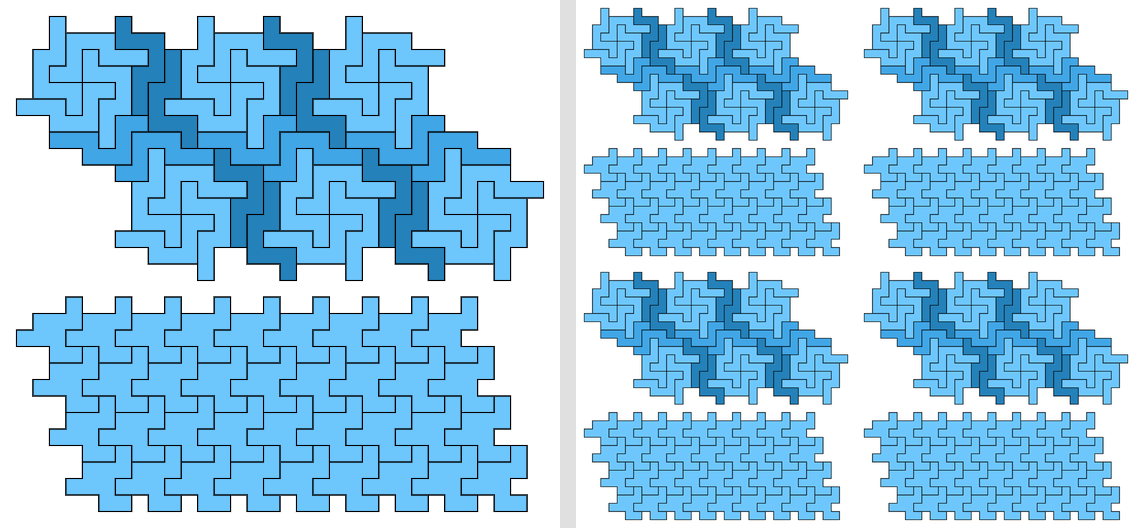
Left, the tile; right, the same tile 2 across and 2 down.
A Shadertoy shader for this pattern:

```glsl
// Two patches of outlined blue polyomino tilings on white: pinwheels with bands above, a sheared block below.

const vec2  GRID       = vec2(34.0, 32.0);        // unit cells across and down the canvas
const float LINE_WIDTH = 0.078;                   // in cells
const vec3  PAPER      = vec3(1.0);
const vec3  INK        = vec3(0.0);
const vec3  LIGHT      = vec3(0.43, 0.78, 0.99);
const vec3  DEEP       = vec3(0.14, 0.505, 0.725);
const vec3  MEDIUM     = vec3(0.255, 0.65, 0.90);

// Upper patch, measured in cells from the top left
const int   CLUSTER_ROWS = 2;
const int   CLUSTERS     = 3;
const vec2  CLUSTER_STEP = vec2(9.0, 0.0);
const vec2  ROW_STEP     = vec2(6.0, 8.0);
const vec2  WHEEL_PIVOT  = vec2(5.0, 5.0);
const vec2  DEEP_PIVOT   = vec2(9.5, 5.0);
const vec2  BAND_PIVOT   = vec2(8.0, 9.0);

// Lower patch
const int   BLOCK_LAYERS = 4;
const int   BLOCKS       = 9;
const int   BLOCK_PERIOD = 3;
const ivec2 BLOCK_ORIGIN = ivec2(4, 18);
const ivec2 LAYER_STEP   = ivec2(1, 3);

// First and last column of each row of the two nine-cell tiles
const ivec2 SNAKE_SPAN[6] = ivec2[6](ivec2(0, 0), ivec2(0, 0), ivec2(-1, 0),
                                     ivec2(-1, -1), ivec2(-1, 1), ivec2(1, 1));
const ivec2 BLOCK_SPAN[4] = ivec2[4](ivec2(0, 0), ivec2(-2, 0), ivec2(-3, -1), ivec2(-1, 0));

// A tile id holds its kind in the low two bits and a serial number above
const int KIND_LIGHT = 1, KIND_DEEP = 2, KIND_MEDIUM = 3;

int tileId(int kind, int serial) { return kind + 4 * serial; }

vec2 quarterTurn(vec2 p) { return vec2(-p.y, p.x); }

bool inSnake(vec2 p) {
    ivec2 c = ivec2(floor(p));
    if (c.y < 0 || c.y > 5) return false;
    ivec2 span = SNAKE_SPAN[c.y];
    return c.x >= span.x && c.x <= span.y;
}

// Index of the turned copy of the snake that holds p, or -1
int pinwheel(vec2 p, vec2 start) {
    for (int i = 0; i < 4; i++) {
        if (inSnake(p - start)) return i;
        p = quarterTurn(p);
    }
    return -1;
}

// Index within a pair of snakes half a turn apart, or -1
int snakePair(vec2 p, vec2 start) {
    return inSnake(p - start) ? 0 : inSnake(-p - start) ? 1 : -1;
}

int upperTile(vec2 center) {
    for (int row = 0; row < CLUSTER_ROWS; row++)
    for (int k = 0; k < CLUSTERS; k++) {
        vec2 p = center - float(row) * ROW_STEP - float(k) * CLUSTER_STEP;
        int serial = 4 * (row * CLUSTERS + k);
        int i = pinwheel(p - WHEEL_PIVOT, vec2(-2.0, -4.0));
        if (i >= 0) return tileId(KIND_LIGHT, serial + i);
        // upright pairs fill the gaps between clusters
        i = k < CLUSTERS - 1 ? snakePair(p - DEEP_PIVOT, vec2(0.5, -2.0)) : -1;
        if (i >= 0) return tileId(KIND_DEEP, serial + i);
        // lying pairs form the band between the rows
        i = row < CLUSTER_ROWS - 1 ? snakePair(quarterTurn(p - BAND_PIVOT), vec2(0.0, -5.0)) : -1;
        if (i >= 0) return tileId(KIND_MEDIUM, serial + i);
    }
    return 0;
}

int lowerTile(ivec2 cell) {
    for (int layer = 0; layer < BLOCK_LAYERS; layer++) {
        ivec2 c = cell - BLOCK_ORIGIN - layer * LAYER_STEP;
        if (c.y < 0 || c.y > 3) continue;
        ivec2 span = BLOCK_SPAN[c.y];
        int x = c.x - span.x;
        if (x < 0 || x >= BLOCKS * BLOCK_PERIOD) continue;
        if (x % BLOCK_PERIOD <= span.y - span.x)
            return tileId(KIND_LIGHT, layer * BLOCKS + x / BLOCK_PERIOD);
    }
    return 0;
}

int tileAt(vec2 cell) {
    cell = mod(cell, GRID);                       // wrap at the canvas edges
    return cell.y < float(BLOCK_ORIGIN.y) ? upperTile(cell + 0.5) : lowerTile(ivec2(cell));
}

vec3 tileColor(int id) {
    int kind = id & 3;
    return kind == KIND_LIGHT ? LIGHT : kind == KIND_DEEP ? DEEP : kind == KIND_MEDIUM ? MEDIUM : PAPER;
}

void mainImage(out vec4 fragColor, in vec2 fragCoord) {
    vec2 uv = fragCoord / iResolution.xy;
    vec2 p = vec2(uv.x, 1.0 - uv.y) * GRID;
    vec2 cell = floor(p), offset = p - cell - 0.5;
    vec2 side = vec2(offset.x < 0.0 ? -1.0 : 1.0, offset.y < 0.0 ? -1.0 : 1.0);
    vec2 gap = 0.5 - abs(offset);                 // distance to the nearest cell sides

    // Distance to the nearest differing tile, with square corners
    int id = tileAt(cell);
    float d = 1.0;
    if (tileAt(cell + vec2(side.x, 0.0)) != id) d = min(d, gap.x);
    if (tileAt(cell + vec2(0.0, side.y)) != id) d = min(d, gap.y);
    if (tileAt(cell + side) != id) d = min(d, max(gap.x, gap.y));

    float pixel = GRID.y / iResolution.y;
    float line = 1.0 - smoothstep(-0.5, 0.5, (d - 0.5 * LINE_WIDTH) / pixel);
    fragColor = vec4(mix(tileColor(id), INK, line), 1.0);
}
```
